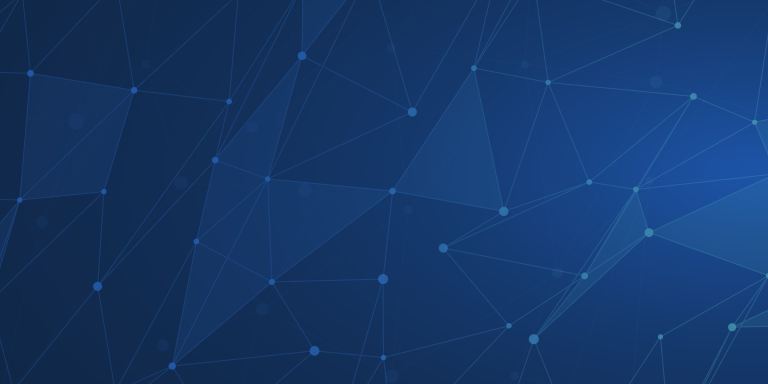
Write a WebGL 2 fragment shader that draws this background.

```glsl
#version 300 es
precision highp float;

uniform vec2 u_resolution;
out vec4 fragColor;

const vec3 GLOW_BLUE = vec3(0.118, 0.35, 0.70);
const vec3 DEEP_NAVY = vec3(0.055, 0.125, 0.22);
const vec3 MESH_BLUE = vec3(0.14, 0.37, 0.70);
const vec3 MESH_TEAL = vec3(0.27, 0.60, 0.69);

float hash(vec2 cell, float salt) {
    vec3 q = fract(vec3(cell.xyx + salt * 17.31) * 0.1031);
    q += dot(q, q.yzx + 33.33);
    return fract((q.x + q.y) * q.z);
}

// Jittered node position, in cell units
vec2 nodeAt(vec2 cell, float seed) {
    vec2 jitter = vec2(hash(cell, seed + 1.0), hash(cell, seed + 2.0)) - 0.5;
    return cell + 0.5 + 0.8 * jitter;
}

float segmentDistance(vec2 p, vec2 a, vec2 b) {
    vec2 ab = b - a;
    float t = clamp(dot(p - a, ab) / dot(ab, ab), 0.0, 1.0);
    return length(p - a - ab * t);
}

float cross2(vec2 a, vec2 b) {
    return a.x * b.y - a.y * b.x;
}

// Negative inside, for either winding
float triangleDistance(vec2 p, vec2 a, vec2 b, vec2 c) {
    float edge = min(segmentDistance(p, a, b),
                 min(segmentDistance(p, b, c), segmentDistance(p, c, a)));
    float winding = sign(cross2(b - a, c - a));
    vec3 side = winding * vec3(cross2(b - a, p - a), cross2(c - b, p - b), cross2(a - c, p - c));
    return min(side.x, min(side.y, side.z)) > 0.0 ? -edge : edge;
}

float coverage(float dist, float pixel) {
    return clamp(0.5 - dist / pixel, 0.0, 1.0);
}

// Coverage of triangle fills (x), lines (y) and nodes (z)
vec3 network(vec2 p, float cellSize, float nodeScale, float seed, float pixel) {
    vec2 q = p / cellSize;
    vec2 home = floor(q);
    float lineDist = 1e3;
    float nodeDist = 1e3;
    float fill = 0.0;
    for (int j = -2; j <= 0; j++) {
        for (int i = -2; i <= 0; i++) {
            vec2 cell = home + vec2(i, j);
            vec2 a = nodeAt(cell, seed);
            vec2 b = nodeAt(cell + vec2(1, 0), seed);
            vec2 c = nodeAt(cell + vec2(1, 1), seed);
            vec2 d = nodeAt(cell + vec2(0, 1), seed);

            // Links to neighbours, with a few long ones
            if (hash(cell, seed + 3.0) < 0.7) lineDist = min(lineDist, segmentDistance(q, a, b));
            if (hash(cell, seed + 4.0) < 0.7) lineDist = min(lineDist, segmentDistance(q, a, d));
            if (hash(cell, seed + 5.0) < 0.6) lineDist = min(lineDist, segmentDistance(q, a, c));
            if (hash(cell, seed + 6.0) < 0.25) {
                vec2 far = nodeAt(cell + vec2(1, 2), seed);
                lineDist = min(lineDist, segmentDistance(q, a, far));
            }

            // Occasional filled facets on either side of the diagonal
            for (int k = 0; k < 2; k++) {
                if (hash(cell, seed + 7.0 + float(k)) < 0.13) {
                    float facet = triangleDistance(q, a, k == 0 ? b : d, c);
                    fill = max(fill, coverage(facet * cellSize, pixel));
                    lineDist = min(lineDist, abs(facet));
                }
            }

            float size = hash(cell, seed + 9.0);
            float radius = nodeScale * mix(0.007, 0.014, size * size);
            nodeDist = min(nodeDist, length(q - a) * cellSize - radius);
        }
    }
    return vec3(fill, coverage(lineDist * cellSize - 0.0013, pixel), coverage(nodeDist, pixel));
}

// Wide blue glow fading outward to navy, with a soft core
vec3 backdrop(vec2 p, vec2 center) {
    vec2 offset = (p - center) * vec2(0.85, 1.65);
    float reach = sqrt(dot(offset, offset) + 0.012);
    return mix(DEEP_NAVY, GLOW_BLUE, exp(-1.1 * reach));
}

void main() {
    float pixel = 1.0 / u_resolution.y;
    vec2 p = gl_FragCoord.xy * pixel;
    float aspect = u_resolution.x * pixel;
    vec3 color = backdrop(p, vec2(0.98 * aspect, 0.55));
    vec3 meshColor = mix(MESH_BLUE, MESH_TEAL, smoothstep(0.3, 1.05, p.x / aspect));

    // Faint distant mesh
    vec3 ghost = network(p + 0.1, 0.34, 1.5, 40.0, pixel);
    color = mix(color, meshColor, max(0.05 * ghost.y, 0.11 * ghost.z));

    // Main mesh
    vec3 mesh = network(p + 0.05, 0.235, 0.95, 3.0, pixel);
    color = mix(color, meshColor, 0.15 * mesh.x);
    color = mix(color, meshColor, 0.34 * mesh.y);
    color = mix(color, meshColor, 0.8 * mesh.z);

    fragColor = vec4(color, 1.0);
}
```
